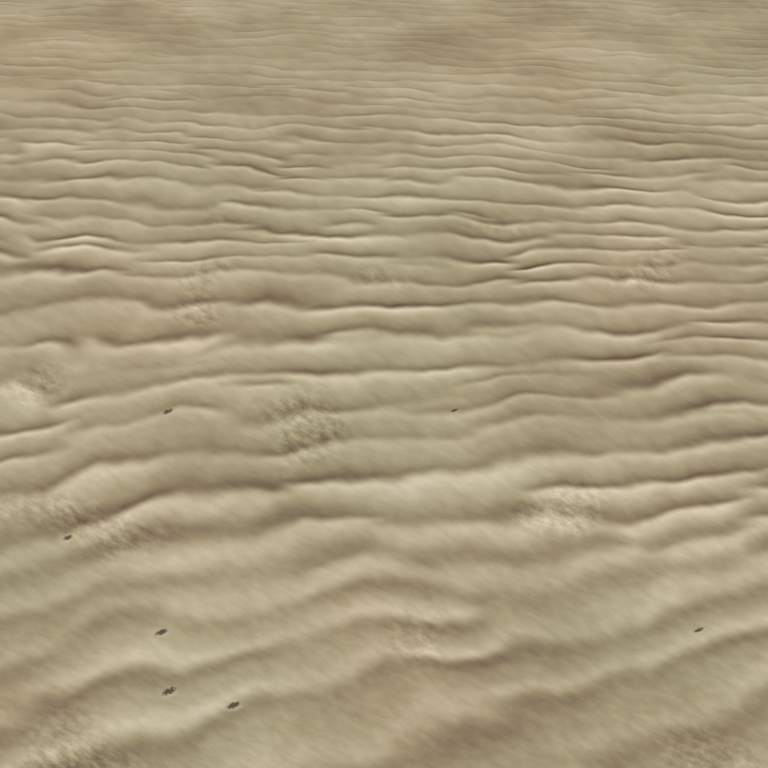
A WebGL 2 fragment shader for this texture:

```glsl
#version 300 es
precision highp float;
// Wind-rippled sand receding in perspective, with soft mottling, grain and a few pebbles.

#define HORIZON 1.4          // height of the vanishing line
#define RIPPLE_RATE 18.0     // ripples per unit of ground depth
#define RIPPLE_CONTRAST 0.44
#define CREASE_DEPTH 0.46
#define MOTTLE 0.40
#define GRAIN 0.23
#define PEBBLE_CHANCE 0.14
#define SHADE_COLOR vec3(0.55, 0.49, 0.39)
#define MIDDLE_COLOR vec3(0.65, 0.60, 0.48)
#define LIGHT_COLOR vec3(0.75, 0.70, 0.59)

uniform vec2 u_resolution;
out vec4 fragColor;

const float TAU = 6.2831853;

vec2 hash2(vec2 p) {
    vec3 q = fract(vec3(p.xyx) * vec3(0.1031, 0.1030, 0.0973));
    q += dot(q, q.yzx + 33.33);
    return fract((q.xx + q.yz) * q.zy);
}

float cornerSlope(vec2 cell, vec2 offset) {
    float angle = TAU * hash2(cell).x;
    return dot(vec2(cos(angle), sin(angle)), offset);
}

// Gradient noise, about -0.7 to 0.7
float noise(vec2 p) {
    vec2 i = floor(p), f = fract(p);
    vec2 u = f * f * f * (f * (f * 6.0 - 15.0) + 10.0);
    vec2 e = vec2(0.0, 1.0);
    float low = mix(cornerSlope(i, f), cornerSlope(i + e.yx, f - e.yx), u.x);
    float high = mix(cornerSlope(i + e.xy, f - e.xy), cornerSlope(i + e.yy, f - e.yy), u.x);
    return mix(low, high, u.y);
}

float fbm(vec2 p) {
    float sum = 0.0, weight = 1.0;
    for (int i = 0; i < 4; i++) {
        sum += weight * noise(p);
        p = mat2(1.6, 1.2, -1.2, 1.6) * p + 17.3;
        weight *= 0.55;
    }
    return sum;
}

// Skewed wave; the sign of skew picks which flank is steep
float rippleProfile(float phase, float skew, float crease) {
    float wave = sin(phase + skew * sin(phase));
    float lip = exp(7.0 * (cos(phase - 3.65) - 1.0));
    float glint = exp(9.0 * (cos(phase - 2.5) - 1.0));
    return RIPPLE_CONTRAST * wave - CREASE_DEPTH * crease * (lip - 0.5 * glint - 0.08);
}

// Two ripple trains that hand over to each other, giving forks and broken crests
float ripples(vec2 uv, vec2 ground) {
    float tilt = mix(0.20, -0.08, smoothstep(0.7, 1.6, ground.y));
    float depth = ground.y - tilt * ground.x;
    float bend = 0.65 * noise(ground * vec2(4.5, 6.0) + 3.7)
               + 0.30 * noise(ground * vec2(12.0, 13.0) + 21.0)
               + 0.07 * noise(ground * vec2(34.0, 30.0));
    float bendB = bend + 0.6 * noise(ground * vec2(6.0, 7.0) + 51.0);
    float skew = mix(0.75, -0.7, smoothstep(0.12, 0.42, uv.y));
    float crease = smoothstep(0.15, 0.45, uv.y)
                 * smoothstep(-0.35, 0.3, noise(ground * vec2(7.0, 11.0) + 8.0));
    float trainA = rippleProfile(TAU * (RIPPLE_RATE * depth + bend), skew, crease);
    float trainB = rippleProfile(TAU * (RIPPLE_RATE * 1.22 * depth + bendB), skew, crease);
    float handover = smoothstep(-0.1, 0.14, noise(ground * vec2(4.5, 7.5) + 12.0));
    float strength = max(0.2, 0.95 + 1.1 * noise(ground * vec2(6.0, 10.0) + 31.0));
    float fade = mix(1.0, 0.2, smoothstep(0.68, 0.97, uv.y));
    return mix(trainA, trainB, handover) * strength * fade;
}

// Sparse ragged specks: x = dark cover, y = cover of a lit rim
vec2 pebbles(vec2 uv) {
    vec2 cover = vec2(0.0);
    vec2 cell = floor(uv * 8.0);
    float soft = 1.0 / u_resolution.y;
    for (int k = 0; k < 9; k++) {
        vec2 id = cell + vec2(k % 3, k / 3) - 1.0;
        vec2 seed = hash2(id + 40.0);
        vec2 center = (id + 0.15 + 0.7 * hash2(id + 90.0)) / 8.0;
        float radius = mix(0.0018, 0.0042, seed.y) * (1.15 - center.y);
        float present = step(seed.x, PEBBLE_CHANCE) * step(center.y, 0.78);
        vec2 p = uv - center;
        p.y -= 0.3 * p.x;
        p += 0.7 * radius * noise(uv * 230.0);
        float body = length(p * vec2(0.6, 1.3)) - radius;
        float rim = length((p + vec2(-0.6, 1.2) * radius) * vec2(0.5, 1.2)) - radius;
        cover = max(cover, present * (1.0 - smoothstep(-soft, 2.0 * soft, vec2(body, rim))));
    }
    return cover;
}

void main() {
    vec2 uv = gl_FragCoord.xy / u_resolution;
    vec2 ground = vec2(uv.x - 0.5, 1.0) / (HORIZON - uv.y);

    // Broad mottling, stretched sideways, and fine slanted grain
    float broad = fbm(ground * vec2(3.0, 5.0) + 5.0);
    float bands = noise(vec2(uv.x * 2.5, uv.y * 22.0 + uv.x * 4.0)) * smoothstep(0.6, 0.95, uv.y);
    vec2 slanted = vec2(uv.x, uv.y + 0.4 * uv.x);
    float grain = fbm(slanted * vec2(42.0, 85.0)) * mix(1.0, 0.45, uv.y);
    float rough = smoothstep(0.2, 0.5, noise(ground * vec2(5.0, 8.0) + 73.0))
                * (1.0 - smoothstep(0.6, 0.8, uv.y));
    float tone = 0.53 + ripples(uv, ground) + MOTTLE * broad + 0.3 * bands;
    tone += GRAIN * grain + 0.7 * rough * fbm(slanted * vec2(65.0, 100.0));

    // Sand ramp with faint warm patches
    vec3 color = tone < 0.5 ? mix(SHADE_COLOR, MIDDLE_COLOR, tone * 2.0)
                            : mix(MIDDLE_COLOR, LIGHT_COLOR, tone * 2.0 - 1.0);
    float warmth = noise(uv * vec2(3.0, 6.0) + 15.0) + 0.25 * smoothstep(0.7, 1.0, uv.y);
    color += vec3(0.012, -0.008, -0.004) * warmth;

    vec2 speck = pebbles(uv);
    color = mix(color, LIGHT_COLOR, 0.5 * speck.y);
    color = mix(color, SHADE_COLOR * 0.55, 0.85 * speck.x);
    fragColor = vec4(clamp(color, 0.0, 1.0), 1.0);
}
```
